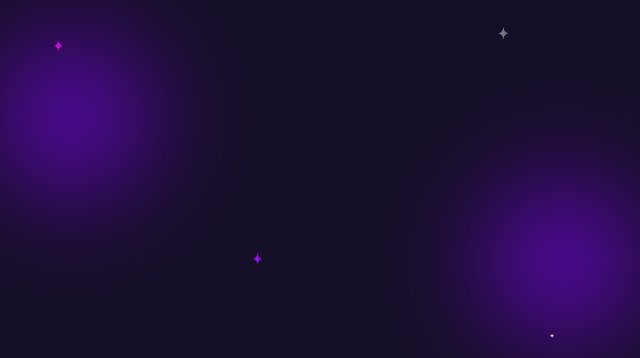
Reproduce this background procedurally as a Shadertoy shader.

```glsl
// A dark indigo night with two soft violet glows and four small sparkles.
// Glows are Gaussian falloffs with a finite reach; sparkles are four-pointed
// concave stars with smoothed edges. All lengths are in canvas heights.

#define NIGHT       vec3(0.080, 0.056, 0.150)
#define GLOW        vec3(0.274, 0.035, 0.515)
#define LEFT_POS    vec2(0.198, 0.673)
#define RIGHT_POS   vec2(1.573, 0.271)
#define GLOW_SIZE   vec2(0.278)
#define GLOW_CUT    0.018
#define RIGHT_START 1.0725
#define STAR_CURVE  0.56

// Gaussian falloff, 1 at the centre
float glow(vec2 p, vec2 centre, vec2 size) {
    vec2 q = (p - centre) / size;
    return exp(-dot(q, q));
}

// Glow whose faint tail ends at a finite distance
float halo(vec2 p, vec2 centre) {
    return max(glow(p, centre, GLOW_SIZE) - GLOW_CUT, 0.0) / (1.0 - GLOW_CUT);
}

// Coverage of a four-pointed star with the given half width and half height
float sparkle(vec2 p, vec2 centre, vec2 radius, float pixel) {
    vec2 q = pow(abs(p - centre) / radius + 1e-5, vec2(STAR_CURVE));
    float reach = pow(q.x + q.y, 1.0 / STAR_CURVE);
    float dist = (reach - 1.0) * radius.x / 2.0;
    return clamp(0.5 - dist / pixel, 0.0, 1.0);
}

void mainImage(out vec4 fragColor, in vec2 fragCoord) {
    float pixel = 1.0 / iResolution.y;
    vec2 p = fragCoord * pixel;

    // Night and its two glows; the right one begins at a faint vertical edge
    float rightSide = clamp(0.5 + (p.x - RIGHT_START) / pixel, 0.0, 1.0);
    float light = halo(p, LEFT_POS) + halo(p, RIGHT_POS) * rightSide;
    vec3 color = mix(NIGHT, GLOW, min(light, 1.0));

    // Faint dust near the bottom
    for (int i = 0; i < 3; i++) {
        float k = float(i);
        vec2 speck = vec2(0.713 - 0.0175 * k + 0.043 * k * k, 0.107);
        color += 0.04 * glow(p, speck, vec2(0.004, 0.0015));
    }

    // Sparkles: magenta, grey, violet, white
    color = mix(color, vec3(0.83, 0.04, 0.86),
                sparkle(p, vec2(0.163, 0.872), vec2(0.0135, 0.0165), pixel));
    color = mix(color, vec3(0.46, 0.45, 0.50),
                sparkle(p, vec2(1.406, 0.907), vec2(0.0160, 0.0190), pixel));
    color = mix(color, vec3(0.60, 0.04, 0.96),
                sparkle(p, vec2(0.719, 0.277), vec2(0.0140, 0.0175), pixel));
    color = mix(color, vec3(1.0),
                sparkle(p, vec2(1.542, 0.062), vec2(0.0060, 0.0075), pixel));

    fragColor = vec4(color, 1.0);
}
```
